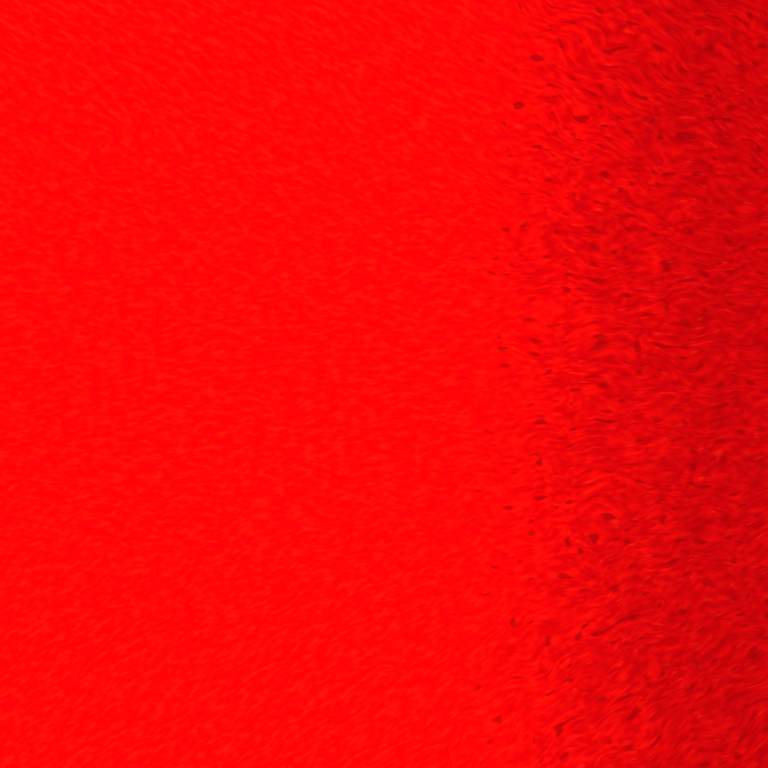
Reproduce this texture procedurally as a WebGL 1 fragment shader.

```glsl
precision highp float;
// Soft red fleece with fine combed fibres, falling into darker shade on the right.
uniform vec2 u_resolution;

const vec3 LIT_RED = vec3(1.0, 0.012, 0.035);
const vec3 SHADE_RED = vec3(0.81, 0.012, 0.04);
const vec3 GAP_RED = vec3(0.56, 0.02, 0.03);
const vec3 ORANGE_TINT = vec3(0.03, 0.075, 0.01);

vec2 hashGradient(vec2 cell) {
  float h = fract(sin(dot(cell, vec2(127.1, 311.7))) * 43758.55);
  float angle = 6.28319 * h;
  return vec2(cos(angle), sin(angle));
}

// Gradient noise, roughly -1 to 1.
float gradientNoise(vec2 p) {
  vec2 cell = floor(p);
  vec2 f = p - cell;
  vec2 w = f * f * f * (f * (f * 6.0 - 15.0) + 10.0);
  float a = dot(hashGradient(cell), f);
  float b = dot(hashGradient(cell + vec2(1.0, 0.0)), f - vec2(1.0, 0.0));
  float c = dot(hashGradient(cell + vec2(0.0, 1.0)), f - vec2(0.0, 1.0));
  float d = dot(hashGradient(cell + 1.0), f - 1.0);
  return 1.5 * mix(mix(a, b, w.x), mix(c, d, w.x), w.y);
}

vec2 rotate(vec2 p, float angle) {
  float c = cos(angle);
  float s = sin(angle);
  return vec2(c * p.x + s * p.y, c * p.y - s * p.x);
}

// Stretched noise whose lie fans from rising (bottom) to falling (top).
float fibres(vec2 p, vec2 frequency, float seed) {
  float total = 0.0;
  float power = 0.0;
  for (int i = 0; i < 3; i++) {
    float k = float(i);
    float weight = max(0.0, 1.0 - abs(p.y * 2.0 - k));
    float tilt = 0.58 - 0.53 * k;
    vec2 q = rotate(p, tilt) * frequency + seed + 17.3 * k;
    total += weight * gradientNoise(q);
    power += weight * weight;
  }
  return total / sqrt(max(power, 0.01));
}

// Bends the fibres into small tufts.
vec2 ruffle(vec2 p, float amount) {
  vec2 bend = vec2(gradientNoise(p * 17.0 + 3.7), gradientNoise(p * 17.0 + 41.2));
  return p + amount * bend;
}

// Broad light falloff with an uneven edge: 0 is lit, 1 is shaded.
float shadeAmount(vec2 p) {
  float wobble = 0.035 * gradientNoise(p * vec2(2.0, 3.5) + 8.1)
               + 0.035 * gradientNoise(p * 11.0 + 25.0);
  return smoothstep(0.57, 0.95, p.x + wobble);
}

void main() {
  vec2 uv = gl_FragCoord.xy / u_resolution;
  float shade = shadeAmount(uv);
  float roughness = smoothstep(0.48, 0.78, uv.x);
  vec2 p = ruffle(uv, mix(0.004, 0.011, roughness));

  // Fibre detail at three sizes.
  float fine = fibres(p, vec2(95.0, 210.0), 5.0);
  float medium = fibres(p, vec2(48.0, 125.0), 63.0);
  float tufts = fibres(p, vec2(24.0, 52.0), 119.0);

  // Base light, with extra brightness that saturates on the lit side.
  vec3 color = mix(LIT_RED + vec3(0.045, 0.0, 0.0), SHADE_RED, shade);
  float relief = 0.075 * medium + 0.05 * fine + 0.05 * tufts;
  color.r += relief * roughness;

  // Faint orange nap, strongest in the light.
  float nap = smoothstep(-0.35, 0.8, 0.55 * medium + 0.5 * fine + 0.2 * tufts);
  color += ORANGE_TINT * nap * mix(1.0, 0.35, shade);

  // Small dark gaps between tufts, sparse at the edge of the shade.
  float gapNoise = fibres(p, vec2(46.0, 105.0), 201.0) + 0.25 * tufts;
  float gapLevel = mix(0.72, 0.36, roughness);
  float gaps = smoothstep(gapLevel, gapLevel + 0.4, gapNoise);
  color = mix(color, GAP_RED, 0.5 * gaps * smoothstep(0.46, 0.7, uv.x));

  // Thin pale hairs catching light in the shaded pile.
  float hairs = smoothstep(0.45, 0.85, fibres(p, vec2(42.0, 190.0), 307.0));
  color += vec3(0.07, 0.05, 0.015) * hairs * roughness;

  gl_FragColor = vec4(clamp(color, 0.0, 1.0), 1.0);
}
```
